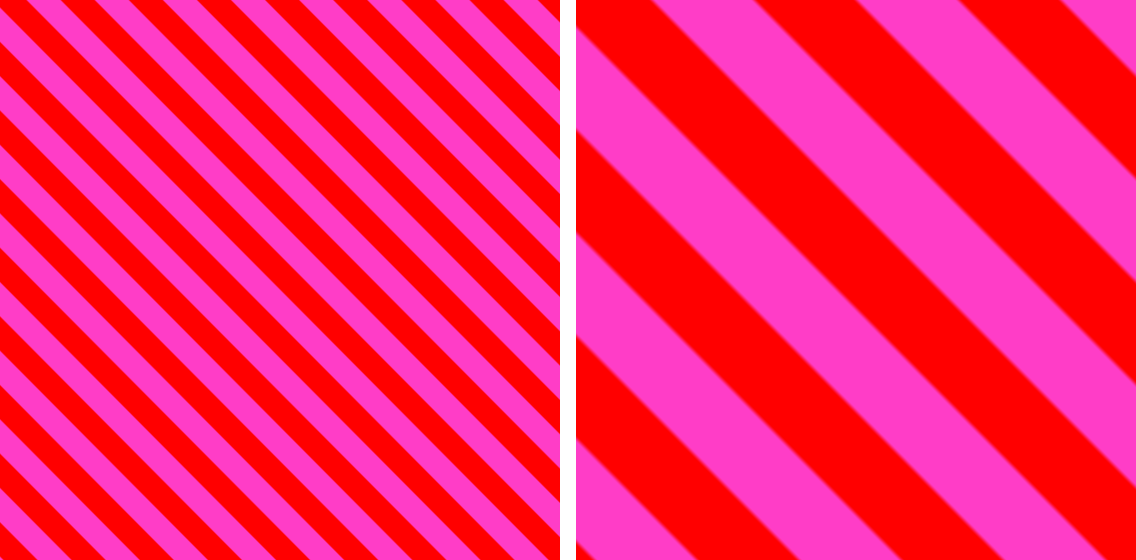
Left, the full canvas; right, a detail of the centre.
Reproduce this pattern procedurally as a three.js fragment shader.

```glsl
varying vec2 vUv;

// Coverage of the pink band: half of each repeat, with soft edges
float stripe(float phase) {
  float fromCentre = abs(fract(phase) - 0.5);
  return 1.0 - smoothstep(0.23, 0.27, fromCentre);
}

void main() {
  vec3 red = vec3(1.0, 0.0, 0.0);
  vec3 pink = vec3(1.0, 0.24, 0.78);

  // Diagonal repeats, falling to the right at just over 45 degrees
  float phase = dot(vUv, vec2(8.217, 8.16)) - 0.3;

  gl_FragColor = vec4(mix(red, pink, stripe(phase)), 1.0);
}
```
